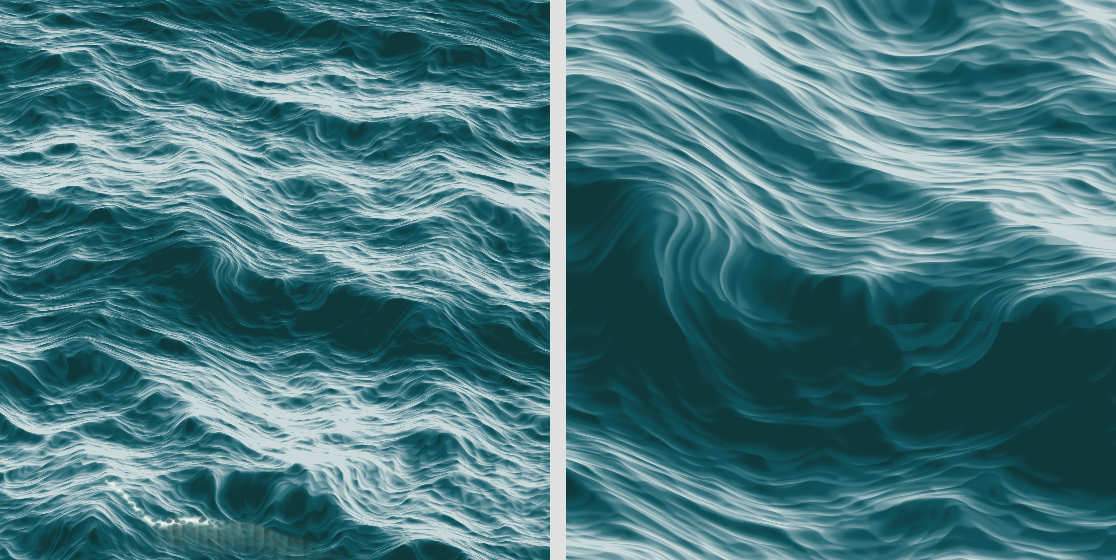
Left: the whole. Right: its middle third, enlarged.
This texture is drawn by a WebGL 1 fragment shader. Its source:

```glsl
precision highp float;

uniform vec2 u_resolution;

// Water colours, from shaded wave faces to sky glare
const vec3 DEEP  = vec3(0.06, 0.22, 0.23);
const vec3 TEAL  = vec3(0.06, 0.32, 0.36);
const vec3 SEA   = vec3(0.19, 0.44, 0.48);
const vec3 HAZE  = vec3(0.39, 0.57, 0.61);
const vec3 SHEEN = vec3(0.59, 0.71, 0.73);
const vec3 GLARE = vec3(0.79, 0.85, 0.85);
const vec3 FOAM  = vec3(0.91, 0.94, 0.92);
const vec3 CREST_GREEN = vec3(0.38, 0.52, 0.49);

// Wave shape
const int   OCTAVES = 6;
const vec2  SWELL_FREQ = vec2(2.8, 5.0);    // cells per canvas height
const vec2  FREQ_STEP = vec2(1.8, 2.02);    // ripples grow longer as they shrink
const float AMP_STEP = 0.85;
const float SWELL_SHARP = 5.5;
const float RIPPLE_SHARP = 9.0;
const float DRAPE = 0.5;                    // how far ripples follow the swell
const float PERSPECTIVE = 0.25;
const vec2  SKY_DIR = vec2(0.35, 1.0);

// Tone
const float BAND_AMP = 0.33;
const float BAND_PERIOD = 0.55;
const float GLITTER = 0.35;
const float CONTRAST = 1.55;

const float TAU = 6.2831853;

vec2 hash2(vec2 c) {
  vec2 k = vec2(dot(c, vec2(127.1, 311.7)), dot(c, vec2(269.5, 183.3)));
  return fract(sin(k) * 43758.55);
}

// Soft cellular waves: round troughs with sharp crests.
// Returns the slope in xy and the height in z.
vec3 cellWave(vec2 q, float sharpness) {
  vec2 cell = floor(q);
  vec2 local = fract(q);
  vec3 sum = vec3(0.0);
  float total = 0.0;
  for (int j = -1; j <= 1; j++) {
    for (int i = -1; i <= 1; i++) {
      vec2 g = vec2(float(i), float(j));
      vec2 slope = local - g - hash2(cell + g);
      float height = dot(slope, slope);
      float weight = exp(-sharpness * height);
      sum += weight * vec3(slope, height);
      total += weight;
    }
  }
  return sum / total;
}

// Broad, slanted bands of glare from layered sines
float glareBands(vec2 p) {
  float y = p.y + 0.06 * p.x + 0.03 * sin(7.0 * p.x + 1.0);
  return cos(TAU * (y - 0.21) / BAND_PERIOD)
       + 0.5 * sin(TAU * (y + 0.12 * p.x) / 0.19 + 2.0 * sin(4.0 * p.x));
}

// Light thrown back by all wave sizes, each draped over the larger ones
float seaLight(vec2 p) {
  vec2 q = p + vec2(0.0, PERSPECTIVE * p.y * p.y);
  q += 0.018 * sin(vec2(15.0, 11.0) * q.yx + vec2(0.7, 2.1));
  q += 0.006 * sin(vec2(41.0, 29.0) * q.yx + vec2(3.2, 0.4));
  float light = BAND_AMP * glareBands(p);
  vec2 freq = SWELL_FREQ;
  float amp = 1.0;
  for (int i = 0; i < OCTAVES; i++) {
    float n = float(i);
    float slant = 0.10 + 0.16 * sin(2.4 * n);
    float sharpness = i == 0 ? SWELL_SHARP : RIPPLE_SHARP;
    vec2 sheared = vec2(q.x, q.y + slant * q.x);
    vec3 wave = cellWave(sheared * freq + 17.3 * n, sharpness);
    float glitter = 1.0 + GLITTER * clamp(light, -1.0, 1.0);
    light -= amp * glitter * dot(wave.xy, SKY_DIR);
    q.y -= DRAPE * wave.z / freq.y;
    freq *= FREQ_STEP;
    amp *= AMP_STEP;
  }
  return light * CONTRAST;
}

vec3 waterColour(float tone) {
  vec3 c = mix(DEEP, TEAL, smoothstep(-1.4, -0.6, tone));
  c = mix(c, SEA, smoothstep(-0.6, -0.04, tone));
  c = mix(c, HAZE, smoothstep(-0.04, 0.37, tone));
  c = mix(c, SHEEN, smoothstep(0.37, 0.77, tone));
  return mix(c, GLARE, smoothstep(0.77, 1.48, tone));
}

// One small breaking crest with a translucent green face
vec3 addBreaker(vec3 c, vec2 p) {
  float crest = 0.068 + 0.085 * (1.0 - smoothstep(0.17, 0.28, p.x))
              - 0.05 * smoothstep(0.42, 0.62, p.x) + 0.003 * sin(60.0 * p.x);
  float d = p.y - crest;
  float streaks = 0.6 + 0.6 * cellWave(p * vec2(70.0, 22.0), RIPPLE_SHARP).x;
  float face = smoothstep(-0.075, -0.01, d) * (1.0 - smoothstep(-0.006, 0.004, d))
             * smoothstep(0.25, 0.32, p.x) * (1.0 - smoothstep(0.42, 0.64, p.x));
  c = mix(c, CREST_GREEN, face * clamp(streaks, 0.0, 1.0));
  float speckle = smoothstep(0.08, 0.3, cellWave(p * vec2(75.0, 110.0), RIPPLE_SHARP).z);
  float foam = exp(-d * d / 0.00007) * smoothstep(0.16, 0.20, p.x)
             * (1.0 - smoothstep(0.36, 0.43, p.x));
  return mix(c, FOAM, foam * (0.35 + 0.65 * speckle));
}

void main() {
  vec2 p = gl_FragCoord.xy / u_resolution.y;
  vec3 colour = waterColour(seaLight(p));
  gl_FragColor = vec4(addBreaker(colour, p), 1.0);
}
```
